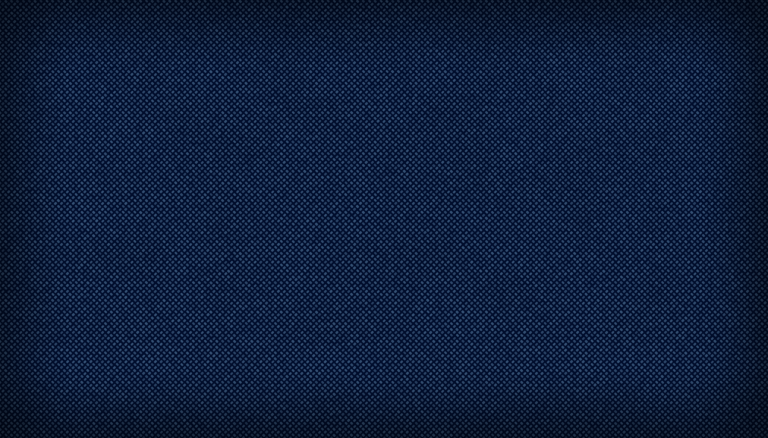
A Shadertoy shader for this texture:

```glsl
// Fine navy basket weave: short soft stitches on a diagonal grid turn by 90
// degrees from cell to cell. Hashes vary each stitch, slow noise wears the
// cloth, and a rounded-box falloff darkens the borders.

const float REPEATS_ACROSS = 131.0;
const int SAMPLES = 3;
const vec3 GAP_COLOR = vec3(0.000, 0.048, 0.168);
const vec3 STITCH_COLOR = vec3(0.185, 0.290, 0.425);

float hash(vec2 p) {
    vec3 q = fract(vec3(p.xyx) * 0.1031);
    q += dot(q, q.yzx + 33.33);
    return fract((q.x + q.y) * q.z);
}

float valueNoise(vec2 p) {
    vec2 cell = floor(p);
    vec2 f = fract(p);
    f = f * f * (3.0 - 2.0 * f);
    float low = mix(hash(cell), hash(cell + vec2(1.0, 0.0)), f.x);
    float high = mix(hash(cell + vec2(0.0, 1.0)), hash(cell + 1.0), f.x);
    return mix(low, high, f.y);
}

float roundedBox(vec2 p, vec2 halfSize, float radius) {
    vec2 d = abs(p) - halfSize + radius;
    return length(max(d, 0.0)) + min(max(d.x, d.y), 0.0) - radius;
}

// Colour of the cloth at p, measured in horizontal repeats
vec3 weave(vec2 p, float blur) {
    vec2 diagonal = vec2(p.x + p.y, p.x - p.y);
    vec2 cell = floor(diagonal);
    vec2 local = fract(diagonal) - 0.5;

    // Neighbouring cells carry stitches in opposite directions
    if (mod(cell.x + cell.y, 2.0) > 0.5) local = local.yx;

    float variation = hash(cell + 311.0);
    local += 0.10 * (vec2(hash(cell + 517.0), variation) - 0.5);
    vec2 halfSize = vec2(0.36, 0.27 + 0.06 * (variation - 0.5));
    float d = roundedBox(local, halfSize, 0.22);
    float cover = 1.0 - smoothstep(-blur, blur, d);

    // Uneven dye from stitch to stitch
    float strength = 0.80 + 0.32 * hash(cell + 97.0);
    return mix(GAP_COLOR, STITCH_COLOR, cover * strength);
}

// Brightness falling off towards the borders of the canvas
float vignette(vec2 uv, float aspect) {
    vec2 halfCanvas = vec2(0.5 * aspect, 0.5);
    vec2 p = (uv - 0.5) * vec2(aspect, 1.0);
    float inside = -roundedBox(p, halfCanvas, 0.2);
    return mix(0.48, 1.0, smoothstep(-0.08, 0.17, inside));
}

void mainImage(out vec4 fragColor, in vec2 fragCoord) {
    float pixel = REPEATS_ACROSS / iResolution.x;
    vec2 uv = fragCoord / iResolution.xy;
    float aspect = iResolution.x / iResolution.y;

    // Average several points per pixel so the tiny stitches stay smooth
    vec3 color = vec3(0.0);
    for (int y = 0; y < SAMPLES; y++) {
        for (int x = 0; x < SAMPLES; x++) {
            vec2 offset = (vec2(x, y) + 0.5) / float(SAMPLES) - 0.5;
            color += weave((fragCoord + offset) * pixel, 0.13 + 0.1 * pixel);
        }
    }
    color /= float(SAMPLES * SAMPLES);

    // Faint broad wear
    float wear = valueNoise(uv * vec2(aspect, 1.0) * 12.0);
    color *= 0.97 + 0.06 * wear;

    color *= vignette(uv, aspect);
    fragColor = vec4(color, 1.0);
}
```
